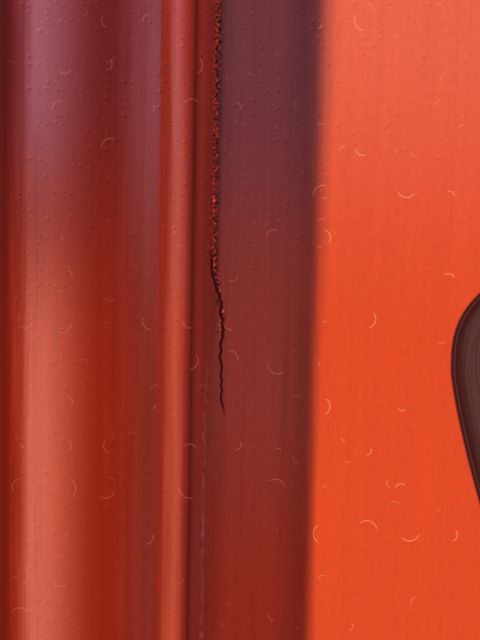
Write a Shadertoy shader that draws this texture.

```glsl
// Glossy red painted moulding: cove, bead, cracked seam, shaded flat and a lit orange panel.

// Layout, in fractions of the canvas
const float LEAN = .05, COVE_END = .336, BEAD_END = .407, PANEL_EDGE = .672;
const vec2 BLOT = vec2(.94, .42);  // leftmost point of the dark blot

// Paint: TOP reflects the sky, LOW is warm
const vec3 COVE_TOP = vec3(.43, .13, .13), COVE_LOW = vec3(.58, .14, .07);
const vec3 GLOSS_TOP = vec3(.62, .34, .38), GLOSS_LOW = vec3(.82, .39, .31);
const vec3 SHEEN_TOP = vec3(.56, .27, .30), SHEEN_LOW = vec3(.49, .19, .17);
const vec3 CREST_TOP = vec3(.68, .31, .30), CREST_LOW = vec3(.76, .30, .21);
const vec3 BEAD = vec3(.56, .15, .10), GROOVE = vec3(.44, .13, .11);
const vec3 FLAT_TOP = vec3(.43, .20, .23), FLAT_MID = vec3(.52, .19, .165);
const vec3 FLAT_LOW = vec3(.55, .16, .11);
const vec3 LIT_TOP = vec3(.91, .39, .29), LIT_LOW = vec3(.89, .295, .155);
const vec3 BLOT_DARK = vec3(.25, .09, .08), BLOT_GREY = vec3(.38, .24, .22);
const vec3 CRACK = vec3(.20, .05, .05), DUST = vec3(.95, .62, .50);

vec2 hash2(vec2 p) {
  vec3 h = fract(p.xyx * vec3(.1031, .1030, .0973));
  h += dot(h, h.yzx + 33.33);
  return fract((h.xx + h.yz) * h.zy);
}

float corner(vec2 cell, vec2 d) { return dot(hash2(cell) * 2. - 1., d); }

float gradNoise(vec2 p) {
  vec2 i = floor(p), f = p - i, w = f * f * (3. - 2. * f), e = vec2(1, 0);
  return mix(mix(corner(i, f), corner(i + e, f - e), w.x),
             mix(corner(i + e.yx, f - e.yx), corner(i + 1., f - 1.), w.x), w.y);
}

float ridge(float x, float centre, float width) {
  float t = (x - centre) / width;
  return exp(-t * t);
}

// Raised grains lit from the upper left
float grains(vec2 p, float density, float chance) {
  vec2 g = p * density, cell = floor(g), rnd = hash2(cell + 7.);
  vec2 d = (g - cell - .3 - .4 * hash2(cell + 41.)) / mix(.1, .24, rnd.y);
  return step(rnd.x, chance) * dot(d, vec2(-.6, .8)) * exp(-dot(d, d));
}

// Short curled fibres stuck in the paint
float fibres(vec2 p, float density, float chance, float px) {
  vec2 g = p * density, cell = floor(g), rnd = hash2(cell + 19.);
  vec2 d = g - cell - .4 - .2 * hash2(cell + 3.);
  float turn = 6.283 * hash2(cell + 63.).x, r = length(d);
  float line = abs(r - mix(.06, .25, rnd.y)) / density;
  float arc = smoothstep(.35, .75, dot(d, vec2(cos(turn), sin(turn))) / max(r, 1e-4));
  return step(rnd.x, chance) * arc * (1. - smoothstep(.0003, .0006 + px, line));
}

void mainImage(out vec4 fragColor, in vec2 fragCoord) {
  vec2 uv = fragCoord / iResolution.xy, p = fragCoord / iResolution.y;
  float y = uv.y, px = 1. / iResolution.y;
  float u = uv.x * (1. + LEAN * (1. - y));
  float sky = smoothstep(.35, .95, y);
  float streak = gradNoise(vec2(u * 55., y * 2.5)) + .6 * gradNoise(vec2(u * 150., y * 6.));
  float s = u + .012 * streak;

  // Cove with a broad gloss and a cool sheen near the bead
  vec3 col = mix(COVE_LOW, COVE_TOP, sky);
  float gloss = smoothstep(.02, .078, s) * (1. - smoothstep(.075, .225, s));
  gloss *= 1. - .4 * ridge(y, .66, .14);
  col = mix(col, mix(GLOSS_LOW, GLOSS_TOP, smoothstep(.45, .85, y)), gloss);
  float sheen = smoothstep(.23, .325, s) * mix(.6, .95, sky);
  col = mix(col, mix(SHEEN_LOW, SHEEN_TOP, sky), sheen);
  col *= 1. - .22 * ridge(u, .008, .014);

  // Bead and groove
  vec3 bead = mix(BEAD, mix(CREST_LOW, CREST_TOP, sky), ridge(s, .374, .019));
  col = mix(col, bead, smoothstep(-.004, .006, u - COVE_END));
  vec3 groove = GROOVE * (1. + .12 * ridge(u, .426, .008));
  col = mix(col, groove, smoothstep(-.016, .003, u - BEAD_END));
  col *= 1. - .22 * ridge(u, BEAD_END + .003, .004);

  // Shaded flat, darker along both sides
  float seam = mix(.446, .455, smoothstep(.3, .6, y));
  vec3 shaded = mix(FLAT_LOW, FLAT_MID, smoothstep(.05, .4, y));
  shaded = mix(shaded, FLAT_TOP, smoothstep(.5, .88, y));
  shaded *= .88 - .16 * smoothstep(.57, .67, u) + .12 * smoothstep(.455, .5, u);
  col = mix(col, shaded, smoothstep(-.004, .012, u - seam));

  // Lit panel behind a soft shadow edge
  vec3 lit = mix(LIT_LOW, LIT_TOP, smoothstep(.45, 1., y));
  float blur = mix(.017, .03, sky);
  float light = smoothstep(-blur, 1.3 * blur, u + .004 * streak - PANEL_EDGE);
  col = mix(col, lit, light);

  // Brush streaks, orange peel and grains
  col *= 1. + mix(.075, .03, light) * streak + .035 * gradNoise(p * vec2(120, 90));
  float bumps = grains(p, 75., .3) + .7 * grains(p + 5.3, 130., .25);
  col *= 1. + bumps * mix(.16, .32, sky) * mix(1., .45, light);

  // Rough seam, drifting right where the paint has broken
  float drift = 1. - smoothstep(.5, .6, y);
  float rough = ridge(u, seam + .02 * drift, .007) * smoothstep(.465, .49, y);
  col *= 1. - .2 * ridge(u, seam + .006, .006) * smoothstep(.4, .6, y);
  col *= 1. + rough * (1.5 * gradNoise(p * 190.) + .9 * grains(p, 150., .9));
  float scuff = ridge(u, seam - .006, .005) * (1. - smoothstep(.3, .52, y));
  col = mix(col, SHEEN_TOP, scuff * clamp(.3 + gradNoise(p * vec2(200, 70)), 0., .7));

  // Meandering crack
  float path = mix(.436, .462, drift) + .011 * gradNoise(vec2(3.3, y * 28.));
  path += .005 * gradNoise(vec2(8.4, y * 110.));
  float gap = mix(.0006, .0016, ridge(y, .51, .07));
  float crack = 1. - smoothstep(gap, gap + 1.5 * px, abs(uv.x - path) * .75);
  crack *= smoothstep(.345, .37, y) * (1. - smoothstep(.59, .62, y));
  col = mix(col, CRACK, .85 * crack);

  // Dust fibres
  float fuzz = fibres(p, 15., .33, px) + .6 * fibres(p + 2.7, 27., .16, px);
  col = mix(col, DUST, fuzz * mix(.18, .5, light));

  // Dark blot entering from the right
  float upper = step(BLOT.y, y), reach = mix(.207, .122, upper), power = mix(1.3, 2.9, upper);
  float t = abs(y - BLOT.y) / reach + 1e-4, slope = .045 * power * pow(t, power - 1.) / reach;
  float depth = (uv.x - BLOT.x - .06 * pow(t, power)) * .75 / sqrt(1. + slope * slope);
  float brush = .75 + .5 * gradNoise(vec2(depth * 300., y * 9.));
  vec3 blot = mix(BLOT_DARK, BLOT_GREY, brush * smoothstep(.004, .028, depth));
  blot += .1 * ridge(depth, .005, .0015);
  col = mix(col, blot, smoothstep(-.0015 - px, .001 + px, depth));

  fragColor = vec4(clamp(col, 0., 1.), 1);
}
```
